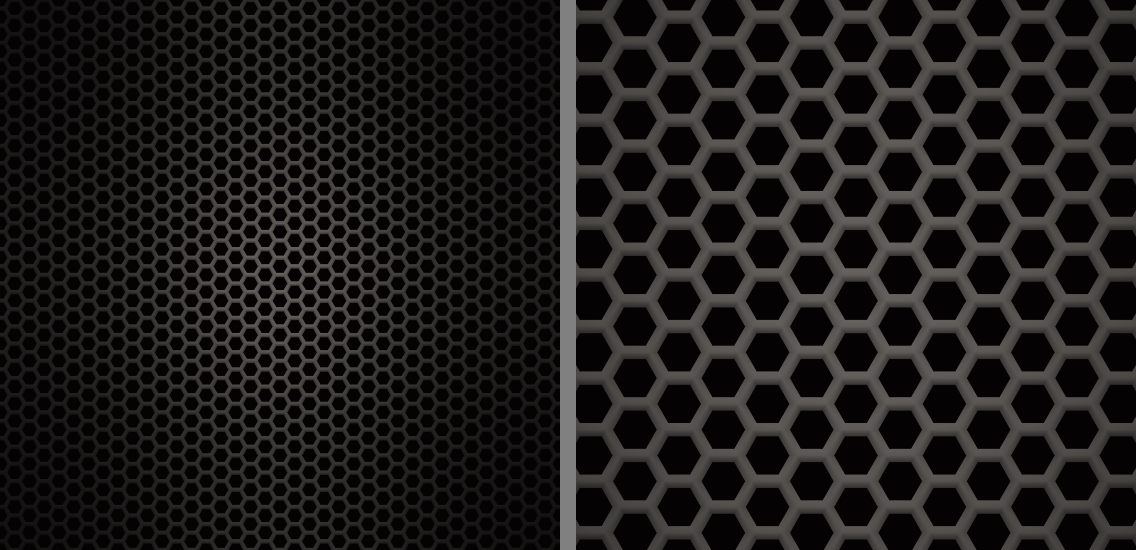
Left: the whole. Right: its middle third, enlarged.
Give the GLSL for this texture, as a WebGL 1 fragment shader.

```glsl
precision highp float;
// Dark metal mesh of flat-topped hexagonal holes, lit by a soft glow in the middle.
uniform vec2 u_resolution;

const vec3 HOLE = vec3(0.016, 0.008, 0.008);
const vec3 METAL_TINT = vec3(1.0, 0.965, 0.935);

// Hexagonal distance from a cell centre; 0.5 lies on the cell border.
float hexDistance(vec2 p) {
  p = abs(p);
  return max(p.y, dot(p, vec2(0.866, 0.5)));
}

// Offset to the nearest centre of two interleaved lattices, row pitch 1.
vec2 hexCell(vec2 grid) {
  vec2 pitch = vec2(1.732, 1.0);
  vec2 a = (fract(grid + 0.5) - 0.5) * pitch;
  vec2 b = (fract(grid) - 0.5) * pitch;
  return hexDistance(a) < hexDistance(b) ? a : b;
}

// Glow that wraps smoothly at the borders, a little taller than wide.
float glow(vec2 uv) {
  vec2 d = cos(3.14159 * uv) * vec2(1.12, 0.88);
  return 0.02 + 0.34 * exp(-0.9 * dot(d, d));
}

void main() {
  vec2 uv = gl_FragCoord.xy / u_resolution;
  vec2 p = hexCell(uv * vec2(19.0, 32.0));
  float h = hexDistance(p);
  float pixel = 32.0 / u_resolution.y;

  // Bevelled wire: bright crest, lighter faces turned upwards.
  float wire = smoothstep(0.37 - 0.6 * pixel, 0.37 + 0.6 * pixel, h);
  float crest = clamp((h - 0.37) / 0.13, 0.0, 1.0);
  float facing = -2.0 * p.y;
  float shade = 0.86 + 0.18 * crest + 0.32 * facing * (1.0 - crest);

  vec3 metal = METAL_TINT * glow(uv) * shade;
  gl_FragColor = vec4(mix(HOLE, metal, wire), 1.0);
}
```
